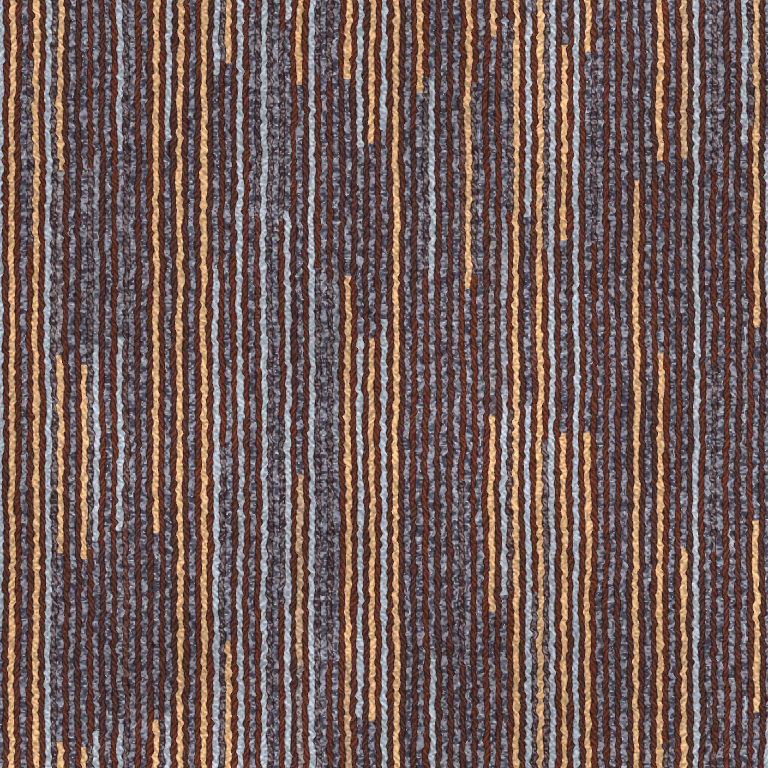
Give the GLSL for this texture, as a three.js fragment shader.

```glsl
varying vec2 vUv;

const float GROUPS = 32.0;          // repeats across: steel, brown, ochre, brown
const float YARNS = GROUPS * 4.0;
const float LOOPS = 106.0;          // tufted loops from bottom to top
const float SEGMENTS = 4.0;         // colour changes along a yarn
const float BLOCK = 5.0;            // neighbouring accent yarns changing together
const float WOBBLE = 0.5;
const float SLANT = 0.6;
const float BULGE = 0.07;           // how far slate and accent yarns cover the brown
const float GRAIN = 0.42;

const vec3 GROOVE = vec3(0.19, 0.115, 0.125);
const vec3 BROWN = vec3(0.43, 0.215, 0.155);
const vec3 DARK_BROWN = vec3(0.35, 0.215, 0.19);
const vec3 SLATE_DARK = vec3(0.26, 0.25, 0.30);
const vec3 SLATE_LIGHT = vec3(0.60, 0.61, 0.66);
const vec3 STEEL = vec3(0.66, 0.70, 0.74);
const vec3 OCHRE = vec3(0.85, 0.68, 0.50);
const vec3 FLECK = vec3(0.80, 0.81, 0.85);

float hash(vec2 p) {
  vec3 q = fract(vec3(p.xyx) * 0.1031);
  q += dot(q, q.yzx + 33.33);
  return fract((q.x + q.y) * q.z);
}

float noise(vec2 p) {
  vec2 i = floor(p);
  vec2 f = fract(p);
  f = f * f * (3.0 - 2.0 * f);
  float low = mix(hash(i), hash(i + vec2(1.0, 0.0)), f.x);
  float high = mix(hash(i + vec2(0.0, 1.0)), hash(i + vec2(1.0, 1.0)), f.x);
  return mix(low, high, f.y);
}

// Chance level of one segment, shared partly by its block and partly by its yarn
float segmentLevel(float yarn, float segment, float block) {
  float own = hash(vec2(yarn, 17.0));
  float shared = hash(vec2(block + 41.0, segment + 5.0));
  float local = hash(vec2(yarn + 9.0, segment + 73.0));
  return 0.45 * own + 0.25 * shared + 0.3 * local;
}

// Level along the yarn, blended softly where segments meet
float yarnLevel(float yarn, float y) {
  float block = floor(yarn / (BLOCK * 2.0));
  float along = y * SEGMENTS + hash(vec2(block, 3.0)) * 3.0
              + hash(vec2(yarn, 8.0)) * 0.12;
  float segment = floor(along);
  float blend = smoothstep(0.95, 1.0, fract(along));
  return mix(segmentLevel(yarn, segment, block),
             segmentLevel(yarn, segment + 1.0, block), blend);
}

void main() {
  vec2 uv = vUv;

  // Yarn coordinates with a hand-tufted wobble
  float x = uv.x * YARNS + 0.5;
  x += (noise(vec2(x * 0.8, uv.y * LOOPS * 1.3)) - 0.5) * WOBBLE;
  x += (noise(vec2(x * 0.1, uv.y * 14.0) + 50.0) - 0.5) * 0.4;
  float yarn = floor(x);
  float side = fract(x) - 0.5;

  // Even yarns are wider and spill over the brown ones
  float edge = 0.5 - BULGE;
  if (mod(yarn, 2.0) > 0.5 && abs(side) > edge) {
    yarn += sign(side);
    side -= sign(side);
  }
  float isBrown = mod(yarn, 2.0);
  float kind = mod(yarn, 4.0);
  float halfWidth = mix(0.5 + BULGE, edge, isBrown);
  float across = side / halfWidth;
  float level = yarnLevel(yarn, uv.y);

  // Fine fibre noise
  float fibre = noise(vec2(x * 2.6, uv.y * 400.0));
  float coarse = noise(vec2(x * 1.1 + 20.0, uv.y * 190.0));
  float speckle = smoothstep(0.2, 0.8, 0.6 * fibre + 0.4 * coarse);
  float fleck = smoothstep(0.78, 0.96, noise(vec2(x * 2.2 + 90.0, uv.y * 300.0)));

  // Yarn colours
  vec3 slate = mix(SLATE_DARK, SLATE_LIGHT, speckle);
  slate = mix(slate, FLECK, fleck * 0.75);
  vec3 brown = mix(DARK_BROWN, BROWN, smoothstep(0.25, 0.6, level));
  brown = mix(brown, slate * 0.92, 0.7 * smoothstep(0.64, 0.68, level));
  vec3 accent = kind < 1.0 ? STEEL : OCHRE;
  float threshold = kind < 1.0 ? 0.54 : 0.56;
  float accentOn = smoothstep(threshold - 0.015, threshold + 0.015, level);
  vec3 pile = mix(mix(slate, accent, accentOn), brown, isBrown);
  float plain = max(accentOn, isBrown);
  pile *= 1.0 + GRAIN * plain * (fibre - 0.45);

  // Irregular slanted loops
  float slope = hash(vec2(yarn, 29.0)) < 0.7 ? SLANT : -SLANT;
  float phase = uv.y * LOOPS + across * slope + hash(vec2(yarn, 61.0));
  phase += (noise(vec2(yarn * 3.7, uv.y * LOOPS * 0.8)) - 0.5) * 0.9;
  float loopLight = 0.5 + 0.5 * cos(6.28318 * phase);
  float relief = mix(0.12, 0.30, isBrown);
  pile *= 1.0 - relief * (1.0 - loopLight);

  // Rounded yarn sides falling into ragged grooves
  float rim = 1.04 - 0.12 * (1.0 - loopLight) + 0.25 * (coarse - 0.5);
  float crown = 1.0 - smoothstep(rim - 0.42, rim + 0.12, abs(across));
  vec3 groove = mix(GROOVE, pile * 0.6, 0.3) * (0.8 + 0.4 * fibre);
  vec3 color = mix(groove, pile, crown);

  // Uneven wear over the carpet
  color *= 0.97 + 0.15 * noise(uv * 7.0 + 12.0);
  gl_FragColor = vec4(color, 1.0);
}
```
